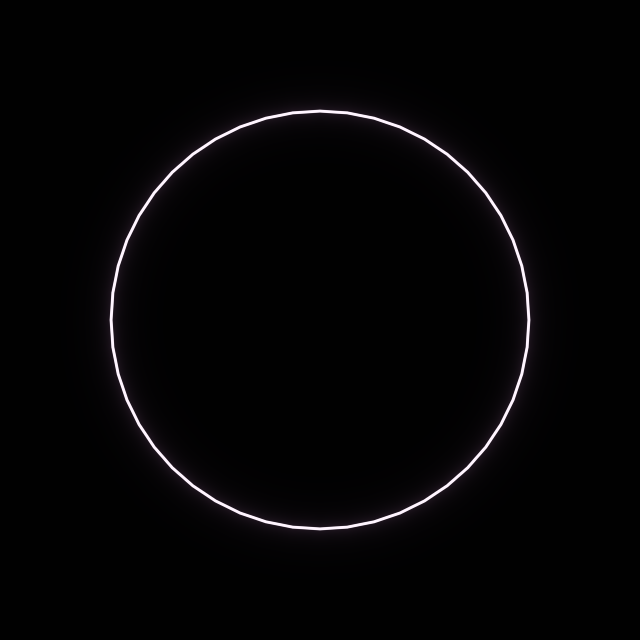
Write a three.js fragment shader that draws this background.

```glsl
// A thin luminous ring on near-black, drawn as a regular 48-sided polygon.
// Folding the angle into one sector gives the distance to the nearest side,
// which shapes both the bright line and its faint violet halo.

varying vec2 vUv;

const float TAU = 6.2831853;
const float SIDES = 48.0;
const vec2 CENTER = vec2(0.5);
const float RING_RADIUS = 0.3264;
const float LINE_WIDTH = 0.0046;
const float EDGE_SOFTNESS = 0.001;

const vec3 BACKGROUND = vec3(0.002, 0.002, 0.003);
const vec3 LINE_COLOR = vec3(1.0, 0.96, 1.0);
const vec3 GLOW_COLOR = vec3(1.0, 0.68, 1.0);

// Signed distance to a regular polygon with a corner on the +x axis.
float polygonDistance(vec2 p, float radius, float sides) {
  float sector = TAU / sides;
  float angle = mod(atan(p.y, p.x) + TAU, sector) - 0.5 * sector;
  vec2 folded = length(p) * vec2(cos(angle), abs(sin(angle)));
  vec2 corner = radius * vec2(cos(0.5 * sector), sin(0.5 * sector));
  vec2 offset = folded - corner;
  return length(vec2(offset.x, max(offset.y, 0.0))) * sign(offset.x);
}

// Coverage of a line of the given width around distance zero.
float strokeMask(float dist, float width, float softness) {
  float halfWidth = 0.5 * width;
  return 1.0 - smoothstep(halfWidth - softness, halfWidth + softness, abs(dist));
}

// Light that fades exponentially away from the line.
float halo(float dist, float strength, float reach) {
  return strength * exp(-abs(dist) / reach);
}

void main() {
  float dist = polygonDistance(vUv - CENTER, RING_RADIUS, SIDES);

  // A tight glow hugging the line plus a wide, dim one.
  float glow = halo(dist, 0.10, 0.010) + halo(dist, 0.035, 0.032);
  vec3 color = BACKGROUND + GLOW_COLOR * glow;

  // Bright ring on top.
  color = mix(color, LINE_COLOR, strokeMask(dist, LINE_WIDTH, EDGE_SOFTNESS));

  gl_FragColor = vec4(color, 1.0);
}
```
